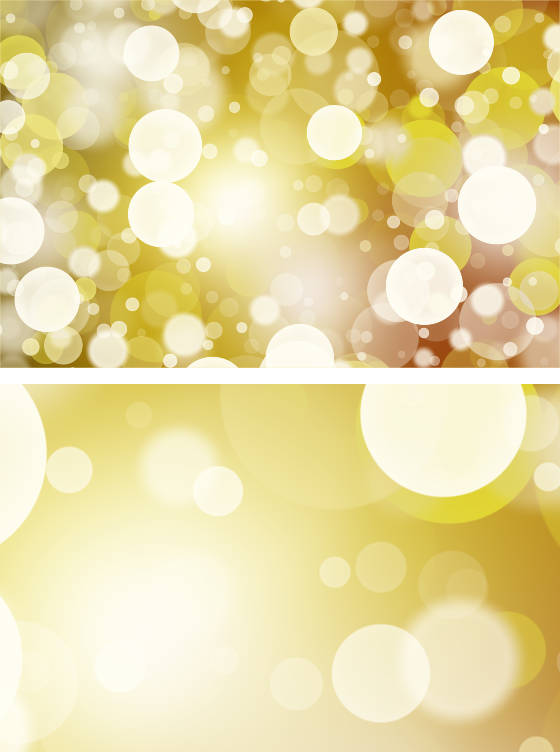
Top, the full canvas; bottom, a detail of the centre.
Give the GLSL for this background, as a WebGL 2 fragment shader.

```glsl
#version 300 es
precision highp float;
precision highp int;
// Golden bokeh: a gold to brown backdrop lit by wide soft glows, covered by
// layers of translucent discs. Each layer scatters one disc per grid cell,
// with hashed centre, radius, opacity and tint; discs only ever add light.

uniform vec2 u_resolution;
out vec4 fragColor;

// Backdrop colours
const vec3 OLIVE = vec3(0.47, 0.36, 0.04);
const vec3 GOLD  = vec3(0.69, 0.52, 0.03);
const vec3 BROWN = vec3(0.60, 0.27, 0.05);

// Light colours
const vec3 WHITE  = vec3(1.00, 0.995, 0.955);
const vec3 CREAM  = vec3(0.96, 0.93, 0.72);
const vec3 YELLOW = vec3(0.89, 0.85, 0.20);
const vec3 LEMON  = vec3(0.92, 0.87, 0.24);
const vec3 BLUSH  = vec3(0.95, 0.91, 0.87);

// Lengths are fractions of the canvas height
const float SHARP_EDGE = 0.001;
const float RIM_START = 0.6;      // share of the radius where the rim begins
const float CENTRE_FILL = 0.92;   // opacity of a disc centre against its rim
const float OPACITY_SKEW = 1.5;   // above one, faint discs outnumber strong ones
const float FRAME_WIDTH = 0.003;
const float FRAME_OPACITY = 0.45;

struct Layer {
    float cell;      // grid spacing, at least the largest radius plus blur
    float density;   // chance that a cell holds a disc
    vec2 radius;     // smallest and largest
    vec2 opacity;    // faintest and strongest
    float blur;      // half width of the edge
    float whiteness; // share of white discs
    int seed;
};

const Layer HAZE   = Layer(0.22, 0.70, vec2(0.05, 0.12), vec2(0.08, 0.85), 0.035, 0.70, 11);
const Layer VEILS  = Layer(0.19, 0.85, vec2(0.05, 0.13), vec2(0.12, 0.50), 0.002, 0.35, 23);
const Layer BLURRY = Layer(0.13, 0.65, vec2(0.025, 0.06), vec2(0.15, 0.95), 0.011, 0.85, 37);
const Layer LARGE  = Layer(0.25, 0.65, vec2(0.065, 0.118), vec2(0.45, 0.95), SHARP_EDGE, 0.25, 41);
const Layer BRIGHT = Layer(0.26, 0.60, vec2(0.070, 0.118), vec2(0.80, 0.99), SHARP_EDGE, 0.85, 97);
const Layer MEDIUM = Layer(0.15, 0.50, vec2(0.030, 0.065), vec2(0.15, 0.80), SHARP_EDGE, 0.55, 59);
const Layer DOTS   = Layer(0.075, 0.60, vec2(0.010, 0.027), vec2(0.15, 0.85), SHARP_EDGE, 0.70, 73);

// Integer hash of a cell and a seed to three values in 0..1
vec3 hash3(ivec2 cell, int seed) {
    uvec3 v = uvec3(ivec3(cell, seed)) * 1664525u + 1013904223u;
    v.x += v.y * v.z; v.y += v.z * v.x; v.z += v.x * v.y;
    v ^= v >> 16u;
    v.x += v.y * v.z; v.y += v.z * v.x; v.z += v.x * v.y;
    return vec3(v >> 8u) / 16777216.0;
}

// Bell-shaped falloff around a point
float glow(vec2 p, vec2 centre, vec2 size) {
    vec2 d = (p - centre) / size;
    return exp(-dot(d, d));
}

// Olive on the left, gold in the middle, brown on the right, then the lights
vec3 backdrop(vec2 p) {
    float tilt = p.x + 0.12 * sin(5.0 * p.y + 0.6);
    vec3 color = mix(OLIVE, GOLD, smoothstep(0.05, 0.55, tilt));
    color = mix(color, BROWN, smoothstep(0.80, 1.25, tilt));
    color = mix(color, GOLD, 0.7 * glow(p, vec2(1.30, 0.75), vec2(0.27)));
    color = mix(color, LEMON, 0.95 * glow(p, vec2(0.62, 0.47), vec2(0.36, 0.27)));
    color = mix(color, WHITE, 1.00 * glow(p, vec2(0.64, 0.44), vec2(0.19, 0.19)));
    color = mix(color, WHITE, 0.90 * glow(p, vec2(0.28, 0.84), vec2(0.17, 0.17)));
    color = mix(color, BLUSH, 0.97 * glow(p, vec2(0.84, 0.20), vec2(0.19, 0.21)));
    color = mix(color, BLUSH, 1.00 * glow(p, vec2(1.38, 0.45), vec2(0.20, 0.20)));
    return mix(color, BLUSH, 0.80 * glow(p, vec2(0.10, 0.38), vec2(0.13, 0.15)));
}

// Blends one layer of discs over the colour below
vec3 addDiscs(vec3 color, vec2 p, Layer layer) {
    ivec2 home = ivec2(floor(p / layer.cell));
    float edge = max(layer.blur, 0.5 / u_resolution.y);
    for (int y = -1; y <= 1; y++)
    for (int x = -1; x <= 1; x++) {
        ivec2 cell = home + ivec2(x, y);
        vec3 place = hash3(cell, layer.seed);
        if (place.z > layer.density) continue;
        vec3 look = hash3(cell, layer.seed + 101);

        vec2 centre = (vec2(cell) + mix(vec2(0.1), vec2(0.9), place.xy)) * layer.cell;
        float radius = mix(layer.radius.x, layer.radius.y, look.x);
        float opacity = mix(layer.opacity.x, layer.opacity.y, pow(look.y, OPACITY_SKEW));
        float dist = distance(p, centre);

        vec3 tinted = mix(YELLOW, CREAM, smoothstep(0.3, 0.9, fract(look.z * 7.0)));
        vec3 tint = look.z < layer.whiteness ? WHITE : tinted;
        float disc = 1.0 - smoothstep(radius - edge, radius + edge, dist);
        float rim = mix(CENTRE_FILL, 1.0, smoothstep(RIM_START, 1.0, dist / radius));
        color = mix(color, max(color, tint), opacity * disc * rim);
    }
    return color;
}

void main() {
    vec2 p = gl_FragCoord.xy / u_resolution.y;
    vec3 color = backdrop(p);
    color = addDiscs(color, p, HAZE);
    color = addDiscs(color, p, VEILS);
    color = addDiscs(color, p, BLURRY);
    color = addDiscs(color, p, LARGE);
    color = addDiscs(color, p, BRIGHT);
    color = addDiscs(color, p, MEDIUM);
    color = addDiscs(color, p, DOTS);

    // Thin pale frame along the canvas border
    vec2 inset = min(p, u_resolution / u_resolution.y - p);
    float frame = 1.0 - smoothstep(0.0, FRAME_WIDTH, min(inset.x, inset.y));
    fragColor = vec4(mix(color, CREAM, FRAME_OPACITY * frame), 1.0);
}
```
